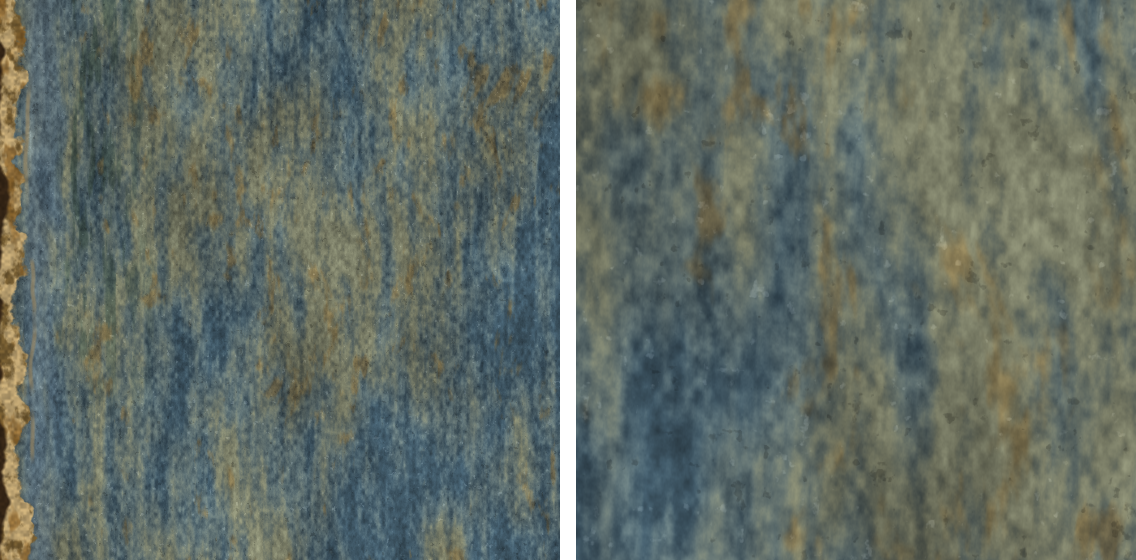
Left: the whole. Right: its middle third, enlarged.
Give the GLSL for this texture, as a WebGL 1 fragment shader.

```glsl
precision highp float;
// Weathered blue-green paint, brushed vertically over a warm ground, with a
// crumbling ochre edge at the left. Stretched value noise gives the strokes,
// broad noise the worn clouds, and fine noise the grain.
uniform vec2 u_resolution;

float hash(vec2 p) {
  return fract(sin(dot(p, vec2(127.1, 311.7))) * 43758.5453);
}

float noise(vec2 p) {
  vec2 cell = floor(p), f = fract(p);
  f = f * f * (3.0 - 2.0 * f);
  return mix(mix(hash(cell), hash(cell + vec2(1.0, 0.0)), f.x),
             mix(hash(cell + vec2(0.0, 1.0)), hash(cell + 1.0), f.x), f.y);
}

float fbm(vec2 p) {
  float sum = 0.0, weight = 0.533;
  for (int i = 0; i < 4; i++) {
    sum += weight * noise(p);
    p = mat2(1.98, 0.12, -0.12, 1.98) * p + 17.3;
    weight *= 0.5;
  }
  return sum;
}

// Brushed paint: cool and warm clouds crossed by vertical strokes
vec3 paint(vec2 p) {
  vec2 q = p + 0.03 * (vec2(noise(p * 9.0), noise(p * 9.0 + 40.0)) - 0.5);
  float cloud = fbm(q * vec2(10.0, 5.5) + 3.0);
  float light = fbm(q * vec2(9.0, 6.0) + 61.0);
  float stroke = fbm(q * vec2(38.0, 7.0) + 23.0);
  float bristle = fbm(p * vec2(95.0, 8.0) + 51.0);
  float grain = fbm(p * vec2(165.0, 100.0) + 9.0);

  float warmth = 0.56 + 1.3 * (cloud - 0.5) + 1.2 * (stroke - 0.5)
               + 0.6 * (bristle - 0.5) + 0.5 * (grain - 0.5) - 0.45 * (p.x - 0.5);
  vec3 col = mix(vec3(0.26, 0.36, 0.42), vec3(0.355, 0.42, 0.425), smoothstep(0.0, 0.55, warmth));
  col = mix(col, vec3(0.43, 0.44, 0.36), smoothstep(0.4, 1.0, warmth));

  // Dark green scratches in the left part
  float zone = smoothstep(0.08, 0.13, p.x) * (1.0 - smoothstep(0.16, 0.34, p.x))
             * smoothstep(0.2, 0.45, p.y);
  float scratch = smoothstep(0.46, 0.66, fbm(p * vec2(75.0, 10.0) + 80.0));
  col = mix(col, vec3(0.22, 0.29, 0.26), 0.65 * zone * scratch);

  // Smooth paler blue band beside the edge
  float band = smoothstep(0.03, 0.06, p.x)
             * (1.0 - smoothstep(0.07, 0.13, p.x + 0.07 * (stroke - 0.5)));
  col = mix(col, vec3(0.35, 0.43, 0.49), 0.6 * band);

  // Small rubbed spots where the ochre ground shows through
  float rubbed = smoothstep(0.62, 0.84, fbm(q * vec2(55.0, 20.0) + 120.0) + 0.35 * (cloud - 0.5));
  col = mix(col, vec3(0.47, 0.39, 0.23), 0.6 * rubbed * (1.0 - band));

  // Light and dark modulation, then sparse pale and dark specks
  col *= 1.0 + 0.4 * (light - 0.5) + 0.28 * (stroke - 0.5)
       + 0.38 * (bristle - 0.5) + 0.62 * (grain - 0.5);
  float speck = fbm(p * vec2(130.0, 110.0) + 7.0);
  col += 0.09 * smoothstep(0.72, 0.84, speck);
  return col * (0.82 + 0.18 * smoothstep(0.17, 0.27, speck));
}

// Bare edge: lumpy ochre with brown stains and dark pits
vec3 crust(vec2 p) {
  float lump = fbm(p * vec2(60.0, 42.0) + 31.0);
  float stain = fbm(p * vec2(40.0, 17.0) + 11.0);
  vec3 col = mix(vec3(0.43, 0.34, 0.18), vec3(0.72, 0.62, 0.43), smoothstep(0.3, 0.58, lump));
  col = mix(col, vec3(0.50, 0.35, 0.14), 0.7 * smoothstep(0.5, 0.68, stain));
  float depth = 0.045 * (fbm(vec2(2.0, p.y * 18.0)) - 0.47);
  float pit = 1.0 - smoothstep(-0.004, 0.004, p.x - depth);
  return mix(col, vec3(0.20, 0.14, 0.08), pit) * (0.84 + 0.32 * noise(p * 180.0));
}

void main() {
  vec2 p = gl_FragCoord.xy / u_resolution;
  vec3 col = paint(p);

  // Thin broken ochre slivers running along the edge
  float drift = 0.056 + 0.05 * (fbm(vec2(5.0, p.y * 5.0)) - 0.5);
  float sliver = (1.0 - smoothstep(0.001, 0.006, abs(p.x - drift)))
               * smoothstep(0.35, 0.65, noise(vec2(8.0, p.y * 14.0)));
  col = mix(col, vec3(0.58, 0.52, 0.39), 0.7 * sliver);

  // Ragged border, wider toward the bottom, with a soft shadow
  float border = 0.034 + 0.05 * (fbm(vec2(1.0, p.y * 11.0)) - 0.5)
               + 0.04 * (fbm(p * 45.0) - 0.5) + 0.03 * (1.0 - smoothstep(0.05, 0.17, p.y));
  float gap = p.x - border;
  col *= 0.88 + 0.12 * smoothstep(0.0, 0.012, gap);
  col = mix(col, crust(p), 1.0 - smoothstep(-0.004, 0.004, gap));

  gl_FragColor = vec4(clamp(col, 0.0, 1.0), 1.0);
}
```
